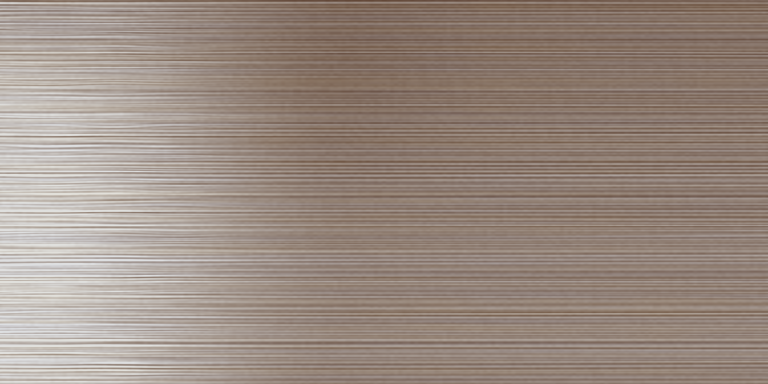
Give the GLSL for this texture, as a WebGL 2 fragment shader.

```glsl
#version 300 es
precision highp float;
// Brushed warm metal: fine horizontal scratches under a soft glow from the left.
// Scratches are waves across the height whose spacing and depth vary by noise;
// their tone runs along one ramp from brown to silver, with a faint tint each.
uniform vec2 u_resolution;
out vec4 fragColor;

float hash(vec2 p) {
  return fract(sin(dot(p, vec2(127.1, 311.7))) * 43758.5453);
}

// Smooth value noise, centred on zero
float noise(vec2 p) {
  vec2 cell = floor(p), f = fract(p);
  f = f * f * (3.0 - 2.0 * f);
  float low = mix(hash(cell), hash(cell + vec2(1, 0)), f.x);
  float high = mix(hash(cell + vec2(0, 1)), hash(cell + vec2(1, 1)), f.x);
  return mix(low, high, f.y) - 0.5;
}

// Near-even lines: count is their number, stretch how often they change along x
float lines(vec2 uv, float count, float stretch, float seed) {
  float y = uv.y * count;
  float spacing = 1.3 * noise(vec2(0.5, y * 0.45) + seed);
  float waver = 0.6 * noise(vec2(uv.x * stretch, y * 0.3) + seed * 1.7);
  float depth = 0.5 + 1.1 * noise(vec2(uv.x * stretch, y * 1.1) + seed * 2.3);
  return depth * cos(6.2832 * (y + spacing + waver));
}

void main() {
  vec2 uv = gl_FragCoord.xy / u_resolution;

  // Glow with a slightly ragged edge, weaker towards the top
  float ragged = 0.03 * noise(uv * vec2(2.0, 60.0)) + 0.03 * noise(uv * vec2(2.0, 6.0) + 9.0);
  float glow = 1.0 - smoothstep(0.01, 0.46, uv.x + ragged);
  float strength = 0.68 - 0.26 * smoothstep(0.7, 1.0, uv.y) - 0.05 * smoothstep(0.25, 0.0, uv.y);

  // Base tone darkens upwards, with a shadow beside the glow
  float tone = 0.33 - 0.18 * smoothstep(0.2, 1.0, uv.y);
  tone -= 0.05 * exp(-pow((uv.x - 0.46) / 0.12, 2.0)) * smoothstep(0.2, 0.8, uv.y);
  tone += glow * strength;

  // Long scratches everywhere
  tone += 0.17 * lines(uv, 74.0, 0.9, 3.7) + 0.17 * lines(uv, 109.0, 1.3, 17.3);
  tone += 0.12 * noise(uv * vec2(1.6, 190.0) + 41.6) + 0.07 * noise(uv * vec2(0.8, 24.0) + 8.2);

  // Short wavering scratches within the glow
  float bright = smoothstep(0.0, 0.7, glow);
  tone += bright * (0.20 * lines(uv, 82.0, 7.0, 29.1) + 0.22 * lines(uv, 118.0, 12.0, 57.8));
  tone += bright * 0.14 * noise(uv * vec2(24.0, 180.0) + 73.2);

  // Fine grain
  tone += 0.07 * noise(uv * vec2(190.0, 150.0));

  vec3 color = mix(vec3(0.46, 0.37, 0.315), vec3(0.82, 0.81, 0.80), clamp(tone, -0.2, 1.15));

  // Warm and cool tints
  float tint = noise(uv * vec2(1.6, 105.0) + 27.0) + 0.5 * noise(uv * vec2(14.0, 130.0) + 81.0);
  color += tint * vec3(-0.016, -0.004, 0.028);
  fragColor = vec4(clamp(color, 0.0, 1.0), 1.0);
}
```
